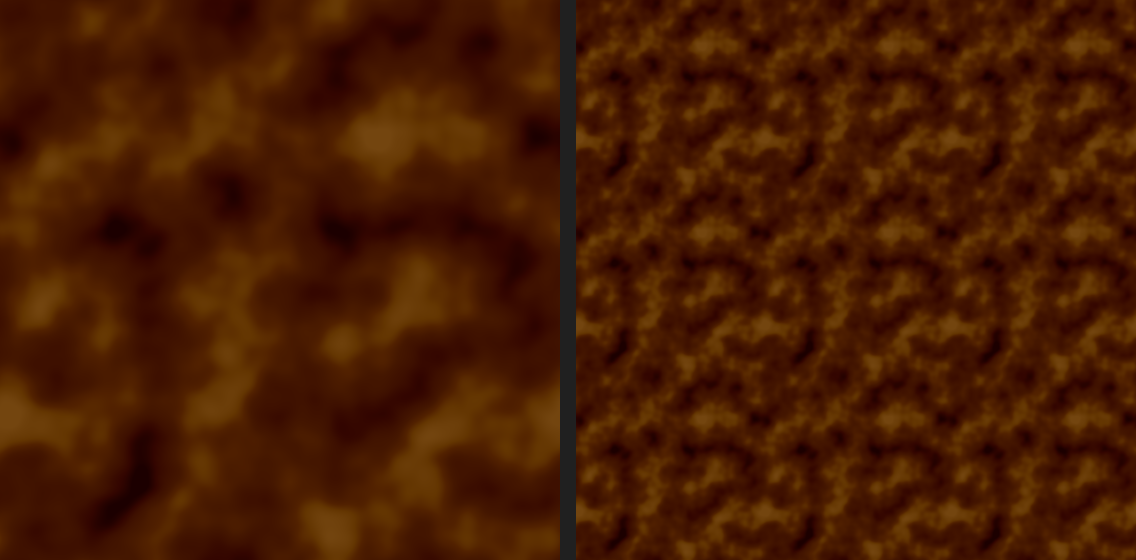
Left, the tile; right, the same tile 3 across and 3 down.
Give the GLSL for this texture, as a WebGL 2 fragment shader.

```glsl
#version 300 es
precision highp float;

uniform vec2 u_resolution;
out vec4 fragColor;

#define BASE_CELLS 6
#define OCTAVES 3
#define GAIN 0.42
#define DIAGONAL_BIAS 0.3
#define NOISE_SPREAD 0.275
#define SEED 17u

// Integer hash of a lattice point, from 0 to 1
float hash(uvec3 v) {
    v = v * 1664525u + 1013904u;
    v.x += v.y * v.z;
    v.y += v.z * v.x;
    v.z += v.x * v.y;
    v ^= v >> 16u;
    v.x += v.y * v.z;
    v.y += v.z * v.x;
    v.z += v.x * v.y;
    return float(v.z >> 8u) / 16777216.0;
}

// Random slope, stronger across the rising diagonal
vec2 gradient(ivec2 cell, int cells, uint layer) {
    ivec2 wrapped = (cell + cells) % cells;
    float angle = 6.28319 * hash(uvec3(uvec2(wrapped), layer));
    vec2 slope = vec2(cos(angle), sin(angle));
    vec2 across = vec2(0.7071, -0.7071);
    return slope + DIAGONAL_BIAS * across * dot(slope, across);
}

// Gradient noise that repeats after a whole number of cells
float wrappedNoise(vec2 uv, int cells, uint layer) {
    vec2 p = uv * float(cells);
    ivec2 cell = ivec2(floor(p));
    vec2 f = fract(p);
    vec2 fade = f * f * f * (f * (f * 6.0 - 15.0) + 10.0);
    float a = dot(gradient(cell, cells, layer), f);
    float b = dot(gradient(cell + ivec2(1, 0), cells, layer), f - vec2(1.0, 0.0));
    float c = dot(gradient(cell + ivec2(0, 1), cells, layer), f - vec2(0.0, 1.0));
    float d = dot(gradient(cell + ivec2(1, 1), cells, layer), f - vec2(1.0, 1.0));
    return mix(mix(a, b, fade.x), mix(c, d, fade.x), fade.y);
}

// Octaves summed and scaled to about unit deviation; each is shifted off the others' lattice
float clouds(vec2 uv) {
    float sum = 0.0;
    float amplitude = 1.0;
    int cells = BASE_CELLS;
    for (int i = 0; i < OCTAVES; i++) {
        vec2 shift = vec2(0.37, 0.61) * float(i);
        sum += amplitude * wrappedNoise(fract(uv + shift), cells, SEED + uint(i));
        amplitude *= GAIN;
        cells *= 2;
    }
    return sum / NOISE_SPREAD;
}

float ramp(float from, float to, float x) {
    return clamp((x - from) / (to - from), 0.0, 1.0);
}

// Near-black red through brown to dull amber
vec3 amberRamp(float level) {
    vec3 color = vec3(0.11, 0.0, 0.0);
    color = mix(color, vec3(0.20, 0.02, 0.0), ramp(-2.7, -1.8, level));
    color = mix(color, vec3(0.24, 0.06, 0.0), ramp(-1.8, -1.0, level));
    color = mix(color, vec3(0.27, 0.09, 0.0), ramp(-1.0, -0.1, level));
    color = mix(color, vec3(0.32, 0.13, 0.0), ramp(-0.1, 0.7, level));
    color = mix(color, vec3(0.39, 0.21, 0.005), ramp(0.7, 1.45, level));
    return mix(color, vec3(0.45, 0.27, 0.06), ramp(1.45, 2.5, level));
}

void main() {
    vec2 uv = gl_FragCoord.xy / u_resolution;
    fragColor = vec4(amberRamp(clouds(uv)), 1.0);
}
```
